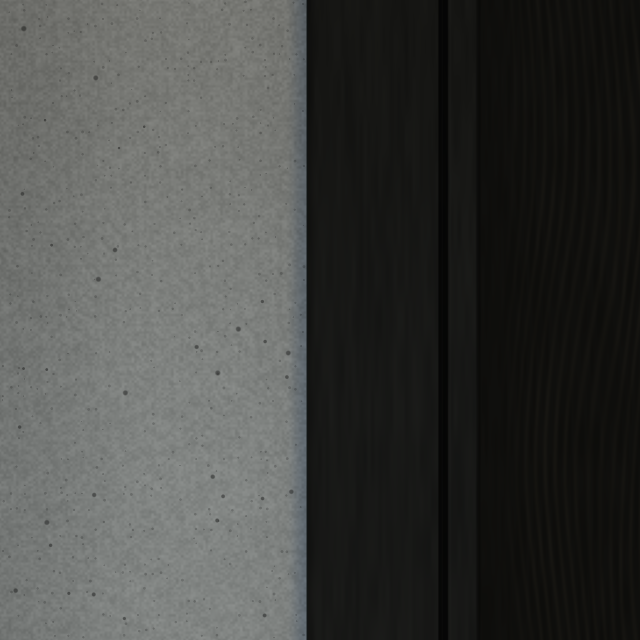
Reproduce this texture procedurally as a Shadertoy shader.

```glsl
// Speckled grey stone wall beside a dark wooden door frame with a grooved, grained panel.

float hash(vec2 p) {
    return fract(sin(dot(p, vec2(127.1, 311.7))) * 43758.5453);
}

float noise(vec2 p) {
    vec2 i = floor(p), f = fract(p);
    f = f * f * (3.0 - 2.0 * f);
    return mix(mix(hash(i), hash(i + vec2(1, 0)), f.x),
               mix(hash(i + vec2(0, 1)), hash(i + vec2(1, 1)), f.x), f.y);
}

// Soft round flecks, at most one per cell, present in a given share of cells.
float flecks(vec2 p, float cells, float share, float radius) {
    vec2 id = floor(p * cells);
    vec2 centre = 0.25 + 0.5 * vec2(hash(id + 3.1), hash(id + 8.7));
    float size = radius * (0.6 + 0.6 * hash(id + 5.3));
    float d = length(fract(p * cells) - centre);
    return step(hash(id + 17.0), share) * (1.0 - smoothstep(size * 0.4, size, d));
}

float band(float x, float a, float b, float soft) {
    return smoothstep(a - soft, a + soft, x) * (1.0 - smoothstep(b - soft, b + soft, x));
}

vec3 stoneWall(vec2 p) {
    // Broad light: brighter towards the lower middle, dimmer at the top and left
    vec3 col = mix(vec3(0.492, 0.505, 0.497), vec3(0.452, 0.455, 0.438), smoothstep(0.2, 1.05, p.y));
    col *= 0.92 + 0.08 * smoothstep(0.0, 0.2, p.x);
    col *= 1.0 + 0.03 * smoothstep(0.1, 0.3, p.x) * (1.0 - smoothstep(0.36, 0.46, p.x));
    // Grain at several scales
    col += 0.055 * (noise(p * 260.0) - 0.5) + 0.035 * (noise(p * 130.0 + 40.0) - 0.5);
    col += 0.015 * (noise(p * 25.0) - 0.5);
    // Dark mineral flecks
    col *= 1.0 - 0.18 * flecks(p, 90.0, 0.14, 0.24);
    col *= 1.0 - 0.38 * flecks(p + 0.37, 26.0, 0.09, 0.12);
    // Cool shadow against the frame
    col = mix(col, col * vec3(0.77, 0.82, 0.89), smoothstep(0.445, 0.478, p.x));
    return col;
}

vec3 woodFrame(vec2 p) {
    float fibre = noise(vec2(p.x * 170.0, p.y * 14.0)) - 0.5;
    float streak = noise(vec2(p.x * 60.0 + 9.0, p.y * 5.0)) - 0.5;
    vec3 col = mix(vec3(0.092, 0.094, 0.088), vec3(0.080, 0.080, 0.072), smoothstep(0.3, 1.0, p.y));
    return col + (0.018 * fibre + 0.014 * streak) * vec3(1.0, 1.0, 0.9);
}

vec3 woodPanel(vec2 p) {
    // Gently bowed grain lines, stronger towards the right
    float bow = 0.022 * sin(p.y * 5.2 + 0.6) + 0.025 * (noise(vec2(p.x * 7.0, p.y * 3.0)) - 0.5);
    float lines = 0.5 + 0.5 * sin((p.x + bow) * 400.0 + 3.0 * noise(vec2(p.x * 30.0, p.y * 4.0)));
    float fibre = noise(vec2(p.x * 200.0, p.y * 16.0)) - 0.5;
    float strength = smoothstep(0.76, 0.86, p.x) * (0.5 + 0.5 * noise(p * vec2(14.0, 6.0)));
    vec3 col = vec3(0.056, 0.055, 0.047) + 0.012 * fibre;
    return col + vec3(0.029, 0.025, 0.018) * lines * lines * strength;
}

void mainImage(out vec4 fragColor, in vec2 fragCoord) {
    vec2 p = fragCoord / iResolution.xy;

    // Frame and recessed panel
    vec3 wood = mix(woodFrame(p), woodPanel(p), smoothstep(0.743, 0.750, p.x));
    wood *= 1.0 - 0.30 * band(p.x, 0.744, 0.751, 0.002);

    // Double groove between the frame's stile and its inner strip
    wood *= 1.0 - 0.75 * band(p.x, 0.685, 0.700, 0.0015);
    wood += 0.012 * band(p.x, 0.690, 0.692, 0.001);
    wood += 0.010 * band(p.x, 0.702, 0.705, 0.0015);

    // Dark rounded edge of the frame beside the wall
    wood *= 0.72 + 0.28 * smoothstep(0.479, 0.496, p.x);
    wood += vec3(0.0, 0.014, 0.018) * band(p.x, 0.477, 0.481, 0.0015);

    vec3 col = mix(stoneWall(p), wood, smoothstep(0.4775, 0.4805, p.x));
    fragColor = vec4(col, 1.0);
}
```
